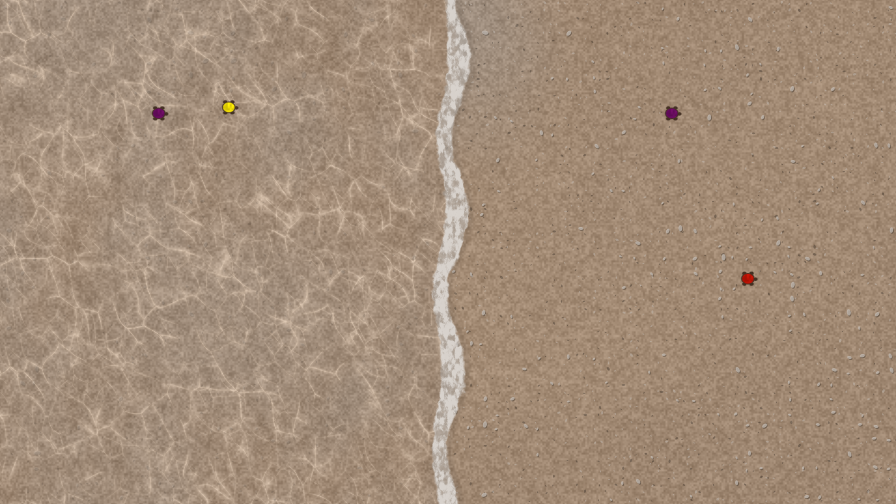
Give the GLSL for this texture, as a WebGL 2 fragment shader.

```glsl
#version 300 es
precision highp float;
// Aerial view of a beach: rippling shallows, a foam line, pebbly sand and four small turtles.
uniform vec2 u_resolution;
out vec4 outColor;

const vec3 SAND = vec3(0.640, 0.545, 0.455);
const vec3 DAMP = vec3(0.590, 0.500, 0.420);
const vec3 GREY = vec3(0.620, 0.560, 0.505);
const vec3 GLINT = vec3(0.830, 0.745, 0.660);
const vec3 FOAM = vec3(0.775, 0.755, 0.735);
const vec3 STONE = vec3(0.760, 0.730, 0.700);
const vec3 PURPLE = vec3(0.440, 0.050, 0.400);
const vec3 YELLOW = vec3(1.000, 0.920, 0.020);
const vec3 RED = vec3(0.780, 0.080, 0.020);

vec2 hash2(vec2 p) {
  vec3 q = fract(p.xyx * vec3(0.1031, 0.1030, 0.0973));
  q += dot(q, q.yzx + 33.33);
  return fract((q.xx + q.yz) * q.zy);
}

float noise(vec2 p) {
  vec2 i = floor(p), f = fract(p);
  f = f * f * (3.0 - 2.0 * f);
  float low = mix(hash2(i).x, hash2(i + vec2(1, 0)).x, f.x);
  float high = mix(hash2(i + vec2(0, 1)).x, hash2(i + vec2(1, 1)).x, f.x);
  return mix(low, high, f.y);
}

float fbm(vec2 p) {
  float sum = 0.0, amp = 0.5;
  for (int i = 0; i < 4; i++) {
    sum += amp * noise(p);
    p = mat2(1.6, 1.2, -1.2, 1.6) * p + 7.3;
    amp *= 0.5;
  }
  return sum / 0.9375;
}

// Gap between the nearest two cell centres: zero along cell borders
float cellEdge(vec2 p) {
  vec2 i = floor(p), f = fract(p);
  float near = 8.0, next = 8.0;
  for (int y = -1; y <= 1; y++)
    for (int x = -1; x <= 1; x++) {
      vec2 g = vec2(x, y);
      float d = length(g + hash2(i + g) - f);
      next = min(next, max(near, d));
      near = min(near, d);
    }
  return next - near;
}

// Bright refracted light lines, thin with a soft halo
float caustics(vec2 p, float cells) {
  vec2 warp = vec2(noise(p * 19.0), noise(p * 19.0 + 31.0)) - 0.5;
  vec2 q = (p + warp * 0.036) * cells;
  q = vec2(q.x + 0.3 * q.y, 0.72 * q.y);
  float e = cellEdge(q);
  float strength = smoothstep(0.15, 0.85, noise(p * 27.0 + cells));
  return strength * (0.62 * exp(-e * 13.0) + 0.16 * exp(-e * 4.0));
}

// Scattered stones, one candidate per grid cell
float pebbles(vec2 p, float cells, float density, float px) {
  vec2 q = p * cells, id = floor(q);
  vec2 r = hash2(id + cells), place = hash2(id + 57.0);
  vec2 d = fract(q) - mix(vec2(0.3), vec2(0.7), place);
  float a = r.y * 6.283;
  d = mat2(cos(a), sin(a), -sin(a), cos(a)) * d * vec2(1.0, 1.6);
  float radius = mix(0.10, 0.26, place.x * place.y);
  float aa = px * cells;
  return step(r.x, density) * (1.0 - smoothstep(radius - aa, radius + aa, length(d)));
}

float ellipse(vec2 p, vec2 radii, float px) {
  return 1.0 - smoothstep(-px, px, (length(p / radii) - 1.0) * min(radii.x, radii.y));
}

// Dark head and flippers below a coloured shell
vec3 turtle(vec3 col, vec2 p, vec3 shell, float px) {
  float limbs = ellipse(p - vec2(0.0145, -0.001), vec2(0.0045, 0.0035), px);
  vec2 m = abs(p);
  limbs = max(limbs, ellipse(m - vec2(0.007, 0.0105), vec2(0.0045, 0.0035), px));
  limbs = max(limbs, ellipse(p, vec2(0.0135, 0.0115), px));
  col = mix(col, vec3(0.20, 0.13, 0.08), 0.85 * limbs);
  vec3 plate = shell * mix(0.82, 1.05, noise(p * 260.0 + 9.0));
  return mix(col, plate, ellipse(p, vec2(0.0115, 0.0098), px));
}

void main() {
  float px = 0.75 / u_resolution.y;
  vec2 p = gl_FragCoord.xy / u_resolution.y;

  // Shoreline: a slanted wave that steps left below mid height
  float swell = cos(20.27 * (p.y - 0.264));
  float shore = 0.883 + 0.018 * p.y + 0.013 * swell + 0.006 * (fbm(vec2(p.y * 19.0, 3.0)) - 0.5);
  shore -= 0.006 * smoothstep(0.47, 0.45, p.y) * smoothstep(0.30, 0.42, p.y);
  float side = p.x - shore;
  float water = 1.0 - smoothstep(-0.006, 0.006, side);

  // Sand tones
  float broad = fbm(p * 3.2 + 4.0);
  float grain = 0.65 * noise(p * 270.0) + 0.35 * noise(p * 120.0 + 20.0) - 0.5;
  float lowRight = smoothstep(0.6, 0.0, p.y) * smoothstep(0.9, 1.5, p.x);
  vec3 dry = mix(SAND, DAMP, clamp(0.2 + 0.4 * lowRight + 0.9 * (broad - 0.5), 0.0, 0.8));
  float washed = smoothstep(0.26, 0.03, side) * smoothstep(0.55, 0.95, p.y + 0.2 * (broad - 0.5));
  dry = mix(dry, GREY, 0.85 * washed);

  // Shallows with grey patches and light lines
  float murk = 0.7 * smoothstep(0.25, 0.75, fbm(p * vec2(7.0, 4.0) + 12.0));
  murk = max(murk, 0.8 * smoothstep(0.7, 0.1, length(p - vec2(0.15, 1.1))));
  murk = max(murk, 0.7 * smoothstep(0.35, 0.05, length((p - vec2(0.45, 0.36)) * vec2(0.7, 1.0))));
  vec3 wet = mix(mix(SAND, DAMP, 0.55), GREY, 0.75 * murk);
  wet += 0.09 * (fbm(p * vec2(42.0, 24.0)) - 0.5);
  float light = caustics(p, 21.0) + 0.6 * caustics(p + 5.0, 33.0);
  wet = mix(wet, GLINT, clamp(light, 0.0, 0.85));
  vec3 col = mix(dry, wet, water) + 0.17 * grain;

  // Stones, pale and dark, mostly on the dry side
  float land = 1.0 - water;
  float cluster = smoothstep(0.35, 0.7, noise(p * 6.0 + 2.0));
  float pale = pebbles(p, 36.0, 0.07 + 0.18 * cluster, px);
  pale = max(pale, 0.65 * pebbles(p + 3.0, 70.0, 0.20, px));
  float dark = pebbles(p + vec2(-0.0015, 0.002), 36.0, 0.07 + 0.18 * cluster, px);
  dark = max(dark, pebbles(p + 8.0, 66.0, 0.16, px));
  col *= 1.0 - 0.26 * dark * mix(0.4, 1.0, land);
  col = mix(col, STONE, 0.75 * pale * mix(0.2, 1.0, land));

  // Foam ribbon with lacy holes
  float halfWidth = 0.0185 + 0.004 * swell - 0.007 * smoothstep(0.9, 1.0, p.y);
  float ragged = 0.012 * (fbm(p * 65.0) - 0.5);
  float ribbon = 1.0 - smoothstep(-0.003, 0.003, abs(side) - halfWidth + ragged);
  float lace = smoothstep(0.25, 0.62, fbm(p * vec2(130.0, 85.0) + 6.0));
  col *= 1.0 - 0.08 * smoothstep(0.012, 0.0, abs(side - halfWidth - 0.004));
  col = mix(col, FOAM + 0.16 * (lace - 0.5), ribbon * mix(0.6, 0.95, lace));

  // Turtles
  col = turtle(col, p - vec2(0.315, 0.775), PURPLE, px);
  col = turtle(col, p - vec2(0.454, 0.787), YELLOW, px);
  col = turtle(col, p - vec2(1.333, 0.775), PURPLE, px);
  col = turtle(col, p - vec2(1.484, 0.447), RED, px);
  outColor = vec4(clamp(col, 0.0, 1.0), 1.0);
}
```
